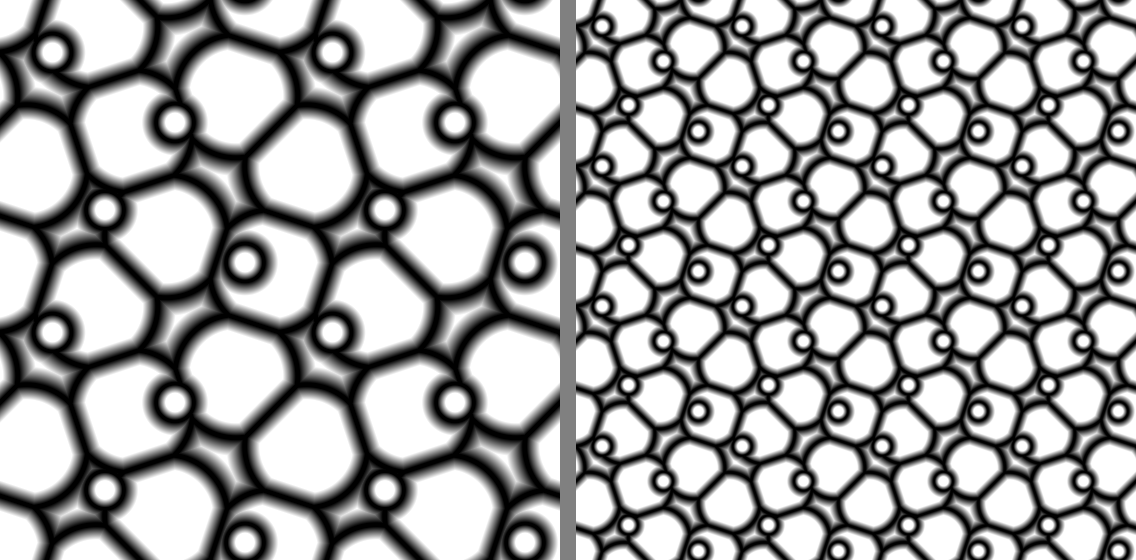
Left: one tile. Right: repeated 2 by 2.
This pattern is drawn by a three.js fragment shader. Its source:

```glsl
// Soft black-and-white cells: six large circles flattened where they overlap,
// leaving small hollow gaps, with four little ringed discs laid on top.
// Shade grows with distance from the outlines; the tile wraps and repeats 2 by 2.
varying vec2 vUv;

const float TILE = 8.0;          // grid units in one repeat
const float CELL_RADIUS = 1.75;
const float DISC_RADIUS = 0.53;

// Shortest offset on the wrapping tile
vec2 wrapOffset(vec2 v) {
  return v - TILE * floor(v / TILE + 0.5);
}

// Black at an outline, rising to white away from it
float ramp(float d) {
  return clamp((d - 0.05) / 0.37, 0.0, 1.0);
}

// Distance to the nearest outline of the flattened circles
float cellDistance(vec2 p) {
  vec2 cells[6];
  cells[0] = vec2(0.75, 3.25);
  cells[1] = vec2(2.75, 7.25);
  cells[2] = vec2(3.75, 4.25);
  cells[3] = vec2(4.75, 1.25);
  cells[4] = vec2(6.75, 5.25);
  cells[5] = vec2(7.75, 0.25);

  // Nearest circle
  vec2 center = cells[0];
  vec2 toPoint = wrapOffset(p - center);
  for (int i = 1; i < 6; i++) {
    vec2 v = wrapOffset(p - cells[i]);
    if (dot(v, v) < dot(toPoint, toPoint)) {
      toPoint = v;
      center = cells[i];
    }
  }
  float d = CELL_RADIUS - length(toPoint);

  // Gaps between circles brighten more slowly
  if (d < 0.0) return -0.78 * d;

  // Straight walls midway to each neighbour
  for (int i = 0; i < 6; i++) {
    vec2 toNeighbor = wrapOffset(cells[i] - center);
    float gap = length(toNeighbor);
    if (gap > 0.1) d = min(d, 0.5 * gap - dot(toPoint, toNeighbor) / gap);
  }
  return d;
}

// Signed distance to the nearest disc, negative inside
float discDistance(vec2 p) {
  vec2 discs[4];
  discs[0] = vec2(1.5, 6.5);
  discs[1] = vec2(5.0, 4.5);
  discs[2] = vec2(3.0, 2.0);
  discs[3] = vec2(7.0, 0.5);
  float d = TILE;
  for (int i = 0; i < 4; i++) {
    d = min(d, length(wrapOffset(p - discs[i])) - DISC_RADIUS);
  }
  return d;
}

void main() {
  vec2 p = fract(vUv * 2.0) * TILE;
  float disc = discDistance(p);

  // Discs hide the walls below and have a steeper inner edge
  float d = disc < 0.0 ? -1.6 * disc : min(disc, cellDistance(p));
  gl_FragColor = vec4(vec3(ramp(d)), 1.0);
}
```
